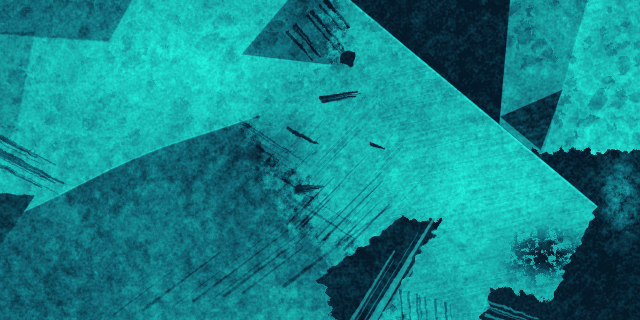
A WebGL 1 fragment shader for this background:

```glsl
precision highp float;
uniform vec2 u_resolution;

vec2 hash2(vec2 c) {
  c = vec2(dot(c, vec2(127.1, 311.7)), dot(c, vec2(269.5, 183.3)));
  return 2. * fract(sin(c) * 43758.5) - 1.;
}
float noise(vec2 p) {
  vec2 i = floor(p), f = fract(p), u = f * f * (3. - 2. * f), e = vec2(1, 0);
  float low = mix(dot(hash2(i), f), dot(hash2(i + e), f - e), u.x);
  float high = mix(dot(hash2(i + e.yx), f - e.yx), dot(hash2(i + 1.), f - 1.), u.x);
  return mix(low, high, u.y);
}
float fbm(vec2 p) {
  float sum = 0., amp = 1.;
  for (int i = 0; i < 5; i++) {
    sum += amp * noise(p);
    p = mat2(1.6, 1.2, -1.2, 1.6) * p + 3.7;
    amp *= .72;
  }
  return sum;
}
float fill(float d, float soft) {
  soft = max(soft, .8 / u_resolution.y);
  return smoothstep(-soft, soft, d);
}
// Distance to the line a-b, positive on its right
float side(vec2 p, vec2 a, vec2 b) {
  vec2 d = normalize(b - a);
  return dot(p - a, vec2(d.y, -d.x));
}
// Convex shape with clockwise corners, two in each vec4
float quad(vec2 p, vec4 m, vec4 n) {
  return min(min(side(p, m.xy, m.zw), side(p, m.zw, n.xy)), min(side(p, n.xy, n.zw), side(p, n.zw, m.xy)));
}
float stroke(vec2 p, vec2 a, vec2 d, float width) {
  float t = clamp(dot(p - a, d) / dot(d, d), 0., 1.);
  return fill(width * (1. - .6 * t) - length(p - a - d * t), .001);
}
// Uneven strokes that start along a span
float hatch(vec2 p, vec4 span, vec2 reach, float width) {
  float sum = 0.;
  for (int i = 0; i < 8; i++) {
    vec2 h = hash2(vec2(i, span.x * 9.)), a = mix(span.xy, span.zw, (float(i) + .6 * h.x) / 7.);
    sum = max(sum, (.8 + .2 * h.y) * stroke(p, a, reach * (1. + .4 * h.x), width * (.7 + .5 * h.y)));
  }
  return sum;
}
// Soft light with its centre in xy and its size in zw
float glow(vec2 p, vec4 s) {
  p = (p - s.xy) / s.zw;
  return exp(-dot(p, p));
}
float brushed(vec2 p, float angle) {
  vec2 d = vec2(cos(angle), sin(angle));
  return noise(vec2(dot(p, d) * 6., dot(p, vec2(-d.y, d.x)) * 85.));
}
// Scattered round stains
float stains(vec2 p) {
  float sum = 0.;
  for (int k = 0; k < 9; k++) {
    vec2 c = floor(p) + vec2(mod(float(k), 3.), floor(float(k) / 3.)) - 1., h = hash2(c);
    sum = max(sum, fill(.15 + .3 * abs(h.x) - length(p - c - .5 - .4 * h), .06) * step(0., h.y));
  }
  return sum;
}
void main() {
  vec2 p = gl_FragCoord.xy / u_resolution * vec2(2, 1);
  float cloud = fbm(p * 5.), grit = fbm(p * 28. + 9.), flakes = fill(cloud + .6 * grit - .15, .12);
  vec2 worn = p + .004 * grit;
  vec2 torn = worn + .03 * vec2(noise(p * vec2(12, 45)), noise(p * vec2(45, 12))) + .01 * grit;
  float spots = stains(p * 17. + .7 * cloud + .3 * grit);
  float steep = brushed(p, .8), shallow = brushed(p, .2);
  // Bright washed ground
  float v = .86 + .12 * cloud + .26 * grit - .17 * flakes - .12 * spots * fill(p.y - .4 - .2 * p.x, .15);
  v += .22 * glow(p, vec4(.58, .78, .3, .16)) + .2 * glow(p, vec4(1.5, .42, .3, .16));
  v -= .25 * glow(p, vec4(.86, .53, .12, .1));
  v += (.25 * steep - .22 * fill(steep - .22, .04)) * glow(p, vec4(1.1, .4, .3, .3));
  v += (.2 * shallow - .12 * fill(shallow - .2, .04)) * fill(p.x - 1.1, .2);
  // Shaded corners and top wedge
  v -= .34 * fill(quad(worn, vec4(0, 1.1, .47, 1.1), vec4(.34, .87, -.1, .9)), .004);
  v -= .18 * fill(quad(p, vec4(-.1, .9, .11, .9), vec4(.05, .6, -.1, .6)), .004);
  float wedge = fill(quad(p, vec4(.9, 1, 1.09, 1.02), vec4(1.1, .79, .755, .83)), .002);
  v -= .45 * wedge * fill(1.05 - p.x + .15 * grit, .05);
  v -= .4 * wedge * hatch(worn, vec4(.9, .9, 1.02, 1), vec2(.08, -.09), .006);
  // Curved shadow at the lower left
  float arc = .32 + .41 * p.x + .012 * sin(p.x * 8. - 2.) - p.y;
  float lee = side(p + .1 * cloud + .06 * grit, vec2(.78, .65), vec2(1.02, .25));
  v -= fill(arc, .002) * fill(lee, .06) * (.46 - .2 * flakes - .22 * glow(p, vec4(.8, 0, .4, .18)));
  v += .15 * fill(.003 - abs(arc), .002) * fill(.8 - p.x, .05);
  v = mix(v, .2 + .2 * grit, fill(quad(worn, vec4(-.1, .4, .11, .39), vec4(0, .23, -.1, .1)), .002));
  v -= .25 * hatch(worn, vec4(.38, .02, .85, .1), vec2(.24, .18), .005);
  v -= .5 * hatch(worn, vec4(-.02, .59, -.02, .49), vec2(.17, -.09), .006);
  // Dark cut and its slivers
  float cut = fill(quad(torn, vec4(1, .128, 1.25, .32), vec4(1.38, .31, 1.11, -.12)), .002);
  v = mix(v, .06 + .12 * cloud + .15 * grit, cut);
  v += .65 * cut * hatch(worn, vec4(1.08, -.04, 1.23, 0), vec2(.19, .31), .01);
  v -= .4 * hatch(worn, vec4(1.26, .09, 1.4, .05), vec2(.01, -.13), .004);
  v -= .4 * hatch(worn, vec4(.9, .3, 1.08, .22), vec2(.15, .15), .004);
  v -= .3 * hatch(worn, vec4(.74, .64, .92, .36), vec2(.17, -.11), .004);
  float corner = fill(quad(torn, vec4(1.54, .1, 1.75, .06), vec4(1.8, -.1, 1.47, -.1)), .002);
  v = mix(v, .06 + .65 * hatch(worn, vec4(1.48, .08, 1.56, -.05), vec2(.2, -.07), .008), corner);
  // Ink marks and splatter
  float ink = stroke(worn, vec2(1.088, .815), vec2(.007, -.015), .026);
  ink = max(ink, hatch(worn, vec4(1.01, .68, 1, .695), vec2(.09, .015), .005));
  ink = max(ink, hatch(worn, vec4(.9, .6, .93, .58), vec2(.06, -.03), .005));
  ink = max(ink, hatch(worn, vec4(.925, .4, .93, .42), vec2(.065, .006), .006));
  v = mix(v, .03, max(ink, stroke(worn, vec2(1.16, .55), vec2(.04, -.015), .006)));
  v -= .9 * glow(p, vec4(1.7, .2, .1, .07)) * fill(grit + .1, .15);
  // Night beyond the long diagonal and the torn end
  float slope = side(p, vec2(1.875, .349), vec2(1.094, 1));
  float night = .02 + .08 * cloud + .14 * grit + .15 * max(steep, 0.);
  night += .45 * glow(p, vec4(1.94, .39, .06, .12)) * (1. + grit);
  float end = side(torn, vec2(1.72, .06), vec2(1.87, .36));
  v = mix(v + .2 * fill(slope + .006, .003), night, max(fill(slope, .001), fill(end, .002)));
  // Stained strip and shard at the upper right
  float strip = min(side(p, vec2(1.5625, .635), vec2(1.594, 1)), min(slope, torn.y - .53));
  float bright = fill(side(worn, vec2(1.7, .53), vec2(1.836, 1)), .002);
  v = mix(v, .72 + .22 * bright + .3 * grit - .16 * flakes - .2 * spots, fill(strip, .002));
  float shard = quad(p, vec4(1.5625, .635, 1.758, .72), vec4(1.69, .53, 1.62, .588));
  v = mix(v, .1 + .2 * grit + .3 * max(shallow, 0.), fill(min(shard, slope), .002));
  // Grain and colour
  v = clamp(v + .16 * noise(p * 115.), 0., 1.15);
  vec3 teal = vec3(.06, .4, .46), shadow = mix(vec3(.02, .1, .16), teal, min(v / .4, 1.));
  gl_FragColor = vec4(shadow + max(v - .4, 0.) / .6 * (vec3(.11, .83, .78) - teal), 1);
}
```
